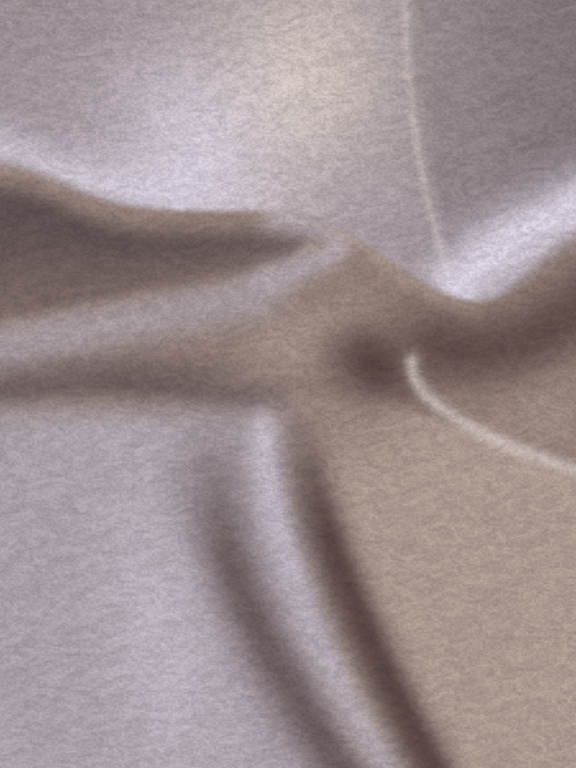
Give the GLSL for this texture, as a WebGL 2 fragment shader.

```glsl
#version 300 es
precision highp float;
// Draped satin: a lit back sheet, a rolled fold with a shaded pocket, and two falling pleats.
// Height curves split the cloth into zones; soft blobs and Bezier strokes shade each zone,
// and layered value noise adds the woven grain. The canvas is 3 x 4 units, y up.

uniform vec2 u_resolution;
out vec4 outColor;

const vec3 PEARL = vec3(.84, .81, .87);
const vec3 CREAM = vec3(.81, .76, .74);
const vec3 LILAC = vec3(.66, .62, .655);
const vec3 MAUVE = vec3(.59, .54, .56);
const vec3 TAN   = vec3(.67, .60, .565);
const vec3 UMBER = vec3(.53, .455, .425);
const vec3 PLUM  = vec3(.39, .33, .335);
const vec3 BROWN = vec3(.33, .26, .25);
const float GRAIN = .17;
const float WRINKLE = .10;
const int CURVE_STEPS = 20;

float hash(vec2 p) {
  vec3 q = fract(vec3(p.xyx) * .1031);
  q += dot(q, q.yzx + 33.33);
  return fract((q.x + q.y) * q.z);
}

float noise(vec2 p) {
  vec2 i = floor(p), f = fract(p);
  f = f * f * (3. - 2. * f);
  return mix(mix(hash(i), hash(i + vec2(1, 0)), f.x),
             mix(hash(i + vec2(0, 1)), hash(i + vec2(1, 1)), f.x), f.y);
}

float gauss(float d, float w) { return exp(-d * d / (w * w)); }

// Rotated elliptical glow
float blob(vec2 p, vec2 center, vec2 radius, float angle) {
  float c = cos(angle), s = sin(angle);
  vec2 q = mat2(c, -s, s, c) * (p - center) / radius;
  return exp(-dot(q, q));
}

// Stroke along a quadratic Bezier with its own falloff left and right of travel;
// x is the strength, y the position along the curve
vec2 stroke(vec2 p, vec2 a, vec2 b, vec2 c, float leftW, float rightW) {
  float best = 1e3, side = 1., along = 0.;
  vec2 from = a;
  for (int i = 1; i <= CURVE_STEPS; i++) {
    float t = float(i) / float(CURVE_STEPS);
    vec2 to = mix(mix(a, b, t), mix(b, c, t), t);
    vec2 e = to - from, v = p - from;
    float h = clamp(dot(v, e) / dot(e, e), 0., 1.);
    float d = length(v - e * h);
    if (d < best) {
      best = d;
      side = e.x * v.y - e.y * v.x;
      along = t + (h - 1.) / float(CURVE_STEPS);
    }
    from = to;
  }
  return vec2(gauss(best, side > 0. ? leftW : rightW), along);
}

// Outline of the rolled fold, and the lower lip of its pocket
float foldTop(float x) {
  return 2.9 + .24 * exp(-x * x * 5.) - .47 * smoothstep(1.5, 2.5, x) + .35 * smoothstep(2.5, 3.1, x);
}
float pocketLip(float x) { return 2.27 + .2 * x + .25 * smoothstep(1.45, 1.8, x); }

vec3 backSheet(vec2 p) {
  vec3 col = mix(MAUVE, LILAC, .5 * blob(p, vec2(.3, 3.4), vec2(.6, .5), 0.));
  col = mix(col, CREAM, .95 * blob(p, vec2(1.55, 3.5), vec2(.55, .75), -.15));
  col = mix(col, PEARL, .8 * blob(p, vec2(1.02, 3.15), vec2(.42, .6), .35));
  col = mix(col, LILAC, .6 * blob(p, vec2(1.9, 2.9), vec2(.45, .3), -.5));
  // Pressed crease with a darker panel to its right
  float drop = 4. - p.y;
  float crease = p.x - 2.11 - .11 * drop * drop;
  col *= 1. - .08 * smoothstep(-.03, .1, crease) - .07 * smoothstep(.2, .9, crease);
  col = mix(col, CREAM, .4 * gauss(crease, .025));
  // Bright catch lights beside the fold
  col = mix(col, PEARL, .95 * stroke(p, vec2(2.38, 2.53), vec2(2.6, 2.76), vec2(3.15, 3.0), .17, .22).x);
  col = mix(col, PEARL, .7 * stroke(p, vec2(-.1, 3.25), vec2(.3, 3.05), vec2(.95, 2.97), .14, .08).x);
  return col;
}

vec3 rolledFold(vec2 p, float top) {
  vec3 col = mix(UMBER, TAN, .25);
  // Undersides and saddle
  col = mix(col, PLUM, .75 * stroke(p, vec2(-.1, 1.93), vec2(.6, 2.1), vec2(1.3, 1.9), .17, .1).x);
  col = mix(col, TAN, .75 * blob(p, vec2(1.66, 2.27), vec2(.42, .14), .5));
  col = mix(col, UMBER, .6 * blob(p, vec2(2.1, 2.42), vec2(.3, .18), -.6));
  col = mix(col, BROWN, .8 * stroke(p, vec2(2.3, 2.2), vec2(2.65, 2.08), vec2(3.1, 2.46), .2, .19).x);
  col = mix(col, TAN, .4 * blob(p, vec2(2.95, 1.88), vec2(.35, .18), .2));
  col = mix(col, BROWN, .95 * blob(p, vec2(1.95, 2.1), vec2(.25, .18), -.6));
  // Pocket, darkest beneath its upper rim
  float lip = pocketLip(p.x);
  float pocket = smoothstep(0., .12, p.y - lip) * smoothstep(.03, .2, top - p.y);
  float depth = smoothstep(.1, .75, (p.y - lip) / max(top - lip, .05));
  col = mix(col, mix(mix(PLUM, UMBER, .55), PLUM * .95, depth), pocket);
  // Lit lips around the pocket and along the right shoulder
  float lipLight = gauss(p.y - lip + .08, .13) * (1. - smoothstep(1.3, 1.65, p.x));
  col = mix(col, LILAC, .8 * lipLight * (1. - pocket));
  col = mix(col, LILAC * 1.06, .8 * stroke(p, vec2(1.45, 2.87), vec2(2.13, 2.78), vec2(1.4, 2.54), .07, .09).x);
  col = mix(col, TAN, .5 * gauss(top - p.y - .03, .05) * smoothstep(1.6, 1.8, p.x) * (1. - smoothstep(2.3, 2.6, p.x)));
  return col;
}

vec3 lowerDrape(vec2 p) {
  float divide = p.x - 1.4 - .2 * max(1.5 - p.y, 0.);
  vec3 col = mix(LILAC, TAN * .99, smoothstep(-.05, .3, divide));
  col = mix(col, PEARL, .35 * blob(p, vec2(.85, .65), vec2(.3, .9), .15));
  col = mix(col, UMBER, .45 * blob(p, vec2(1.75, 1.8), vec2(.4, .25), 0.));
  col = mix(col, MAUVE * .9, .6 * blob(p, vec2(1.1, 1.5), vec2(.22, .3), 0.));
  // Two shaded pleats with a lit ridge between them
  vec2 pleat = stroke(p, vec2(1.13, 1.52), vec2(1.12, .93), vec2(1.84, -.08), .14, .15);
  col = mix(col, PLUM, .9 * pleat.x * smoothstep(-.2, .4, pleat.y));
  pleat = stroke(p, vec2(1.58, 1.75), vec2(1.7, 1.03), vec2(2.31, -.08), .1, .16);
  col = mix(col, BROWN, .95 * pleat.x * smoothstep(-.25, .4, pleat.y));
  vec2 ridge = stroke(p, vec2(1.37, 1.84), vec2(1.36, 1.08), vec2(2.06, -.08), .08, .09);
  return mix(col, mix(PEARL, LILAC, .35 + .5 * ridge.y), .8 * ridge.x);
}

void main() {
  vec2 p = gl_FragCoord.xy / u_resolution * vec2(3, 4);
  float top = foldTop(p.x);
  float topSoft = .025 + .07 * smoothstep(2.4, 3., p.x) + .04 * (1. - smoothstep(0., .8, p.x));
  vec3 col = mix(backSheet(p), rolledFold(p, top), smoothstep(-topSoft, topSoft, top - p.y));

  // The drape meets the fold softly at left and along a crisp hem at right
  float hem = 1.86 - .38 * max(p.x - 2.15, 0.);
  float hemSoft = mix(.13, .03, smoothstep(1.9, 2.3, p.x));
  col = mix(col, lowerDrape(p), smoothstep(-hemSoft, hemSoft, hem - p.y));
  col = mix(col, CREAM, .7 * stroke(p, vec2(2.14, 2.12), vec2(2.12, 1.82), vec2(3.1, 1.52), .045, .035).x);

  // Woven grain over shallow wrinkles
  float wrinkle = noise(p * vec2(22, 48) + 3. * noise(p * 9.)) - .5;
  float grain = .6 * noise(p * vec2(75, 105)) + .4 * noise(p.yx * 150. + 17.) - .5;
  col *= 1. + WRINKLE * wrinkle + GRAIN * grain;
  outColor = vec4(clamp(col, 0., 1.), 1);
}
```
